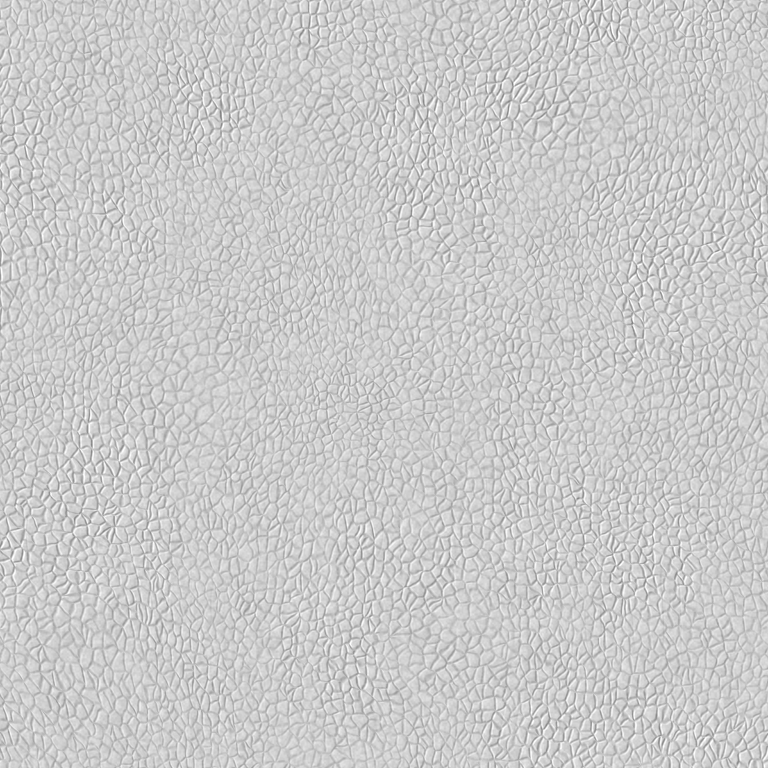
This texture is drawn by a WebGL 1 fragment shader. Its source:

```glsl
precision highp float;
// Pale grey leather: a fine pebbled grain of small, slightly upright cells.
// A warped Voronoi pattern gives the grooves, strand noise sets their depth,
// and a side light from the upper left shades the resulting height field.
uniform vec2 u_resolution;

#define CELLS vec2(84.0, 65.0)       // cells across and up the canvas
#define GROOVE_WIDTH 0.21            // half width of a groove, in cells
#define BEND 0.042                   // large scale bending of the grain
#define WOBBLE 0.36                  // unevenness of each groove, in cells
#define LIGHT_STEP vec2(0.00105, -0.00045) // away from the light
#define RELIEF 0.20                  // strength of the side light
#define CAVITY 0.10                  // darkening inside the grooves
#define GRAIN 0.12                   // fine surface speckle
#define LEATHER vec3(0.818)

vec2 hash2(vec2 p) {
  vec3 q = fract(p.xyx * vec3(0.1031, 0.1030, 0.0973));
  q += dot(q, q.yzx + 33.33);
  return fract((q.xx + q.yz) * q.zy);
}

float noise(vec2 p) {
  vec2 i = floor(p);
  vec2 f = fract(p);
  f = f * f * (3.0 - 2.0 * f);
  float low = mix(hash2(i).x, hash2(i + vec2(1.0, 0.0)).x, f.x);
  float high = mix(hash2(i + vec2(0.0, 1.0)).x, hash2(i + 1.0).x, f.x);
  return mix(low, high, f.y);
}

vec2 noise2(vec2 p) {
  return vec2(noise(p), noise(p + vec2(37.2, 91.7))) - 0.5;
}

// Distance to the nearest border between Voronoi cells
float cellEdge(vec2 p) {
  vec2 cell = floor(p);
  vec2 f = p - cell;
  vec2 nearest = vec2(0.0);
  float best = 8.0;
  for (int y = -1; y <= 1; y++) {
    for (int x = -1; x <= 1; x++) {
      vec2 g = vec2(float(x), float(y));
      vec2 r = g + hash2(cell + g + 50.0) - f;
      float d = dot(r, r);
      if (d < best) {
        best = d;
        nearest = r;
      }
    }
  }
  float edge = 8.0;
  for (int y = -2; y <= 2; y++) {
    for (int x = -2; x <= 2; x++) {
      vec2 g = vec2(float(x), float(y));
      vec2 r = g + hash2(cell + g + 50.0) - f;
      vec2 across = r - nearest;
      if (dot(across, across) > 0.0001) {
        edge = min(edge, dot(0.5 * (r + nearest), normalize(across)));
      }
    }
  }
  return edge;
}

// Leather height: 1 on the pebbles, lower in grooves and creases
float height(vec2 p) {
  vec2 bent = p + BEND * noise2(p * 6.0 + 11.0);
  vec2 q = bent * CELLS;
  q += WOBBLE * noise2(q * 1.4);
  float edge = cellEdge(q);

  // Upright strands of deeper and shallower grooves
  float strand = noise(bent * vec2(46.0, 22.0) + 23.0);
  float depth = mix(0.32, 0.88, strand);
  float groove = 1.0 - smoothstep(0.0, GROOVE_WIDTH, edge);

  // Long upright creases
  float line = abs(noise(bent * vec2(48.0, 17.0) + 71.0) - 0.5);
  float crease = 1.0 - smoothstep(0.0, 0.1, line);

  float dome = 0.35 * min(edge, 0.5);
  return 0.95 - depth * groove - 0.14 * crease + dome;
}

void main() {
  vec2 p = gl_FragCoord.xy / min(u_resolution.x, u_resolution.y);

  // Slope toward the light and hollowness
  float behind = height(p + LIGHT_STEP);
  float before = height(p - LIGHT_STEP);
  float hollow = 1.0 - 0.5 * (behind + before);

  // Wrinkled patches catch more of the side light
  float wrinkled = smoothstep(0.2, 0.8, noise(p * 7.0 + 5.0));
  float slope = (behind - before) * mix(0.8, 1.25, wrinkled);

  // Fine pores
  float speckle = 0.55 * noise(p * 250.0) + 0.45 * noise(p * 430.0 + 17.0) - 0.5;

  float shade = RELIEF * slope - CAVITY * hollow + GRAIN * speckle;
  gl_FragColor = vec4(clamp(LEATHER + shade, 0.0, 1.0), 1.0);
}
```
